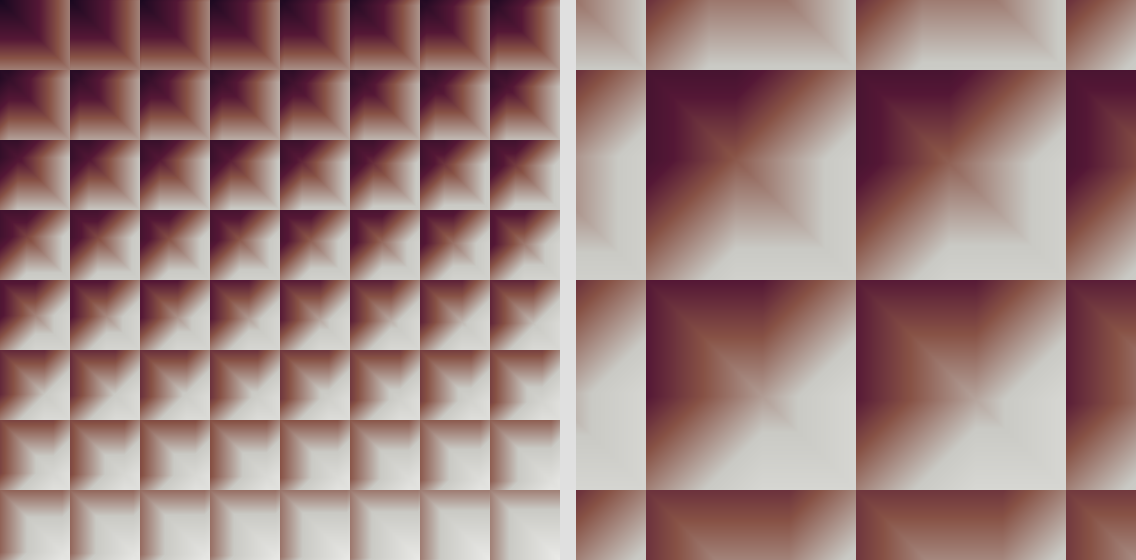
Left: the whole. Right: its middle third, enlarged.
Write a WebGL 2 fragment shader that draws this pattern.

```glsl
#version 300 es
precision highp float;

uniform vec2 u_resolution;
out vec4 fragColor;

const float CELLS = 8.0;      // repeats across and down
const int SAMPLES = 2;        // antialiasing samples per axis

// Ramp colours and the levels where they sit
const vec3 NIGHT = vec3(0.09, 0.03, 0.12);
const vec3 PLUM  = vec3(0.33, 0.09, 0.21);
const vec3 BROWN = vec3(0.53, 0.32, 0.27);
const vec3 STONE = vec3(0.79, 0.79, 0.77);
const vec3 CHALK = vec3(0.92, 0.92, 0.91);
const float PLUM_LEVEL  = 0.28;
const float BROWN_LEVEL = 0.415;
const float STONE_LEVEL = 0.64;

// Linear position of v between a and b, clamped to 0..1
float ramp(float a, float b, float v) {
  return clamp((v - a) / (b - a), 0.0, 1.0);
}

vec3 palette(float level) {
  vec3 color = mix(NIGHT, PLUM, ramp(0.0, PLUM_LEVEL, level));
  color = mix(color, BROWN, ramp(PLUM_LEVEL, BROWN_LEVEL, level));
  color = mix(color, STONE, ramp(BROWN_LEVEL, STONE_LEVEL, level));
  return mix(color, CHALK, ramp(STONE_LEVEL, 1.0, level));
}

// Midrange of a cube, cut into slices laid out row by row from the top left
float sliceLevel(vec2 uv) {
  vec2 grid = vec2(uv.x, 1.0 - uv.y) * CELLS;
  vec2 cell = clamp(floor(grid), 0.0, CELLS - 1.0);
  vec2 p = grid - cell;
  float depth = (cell.y * CELLS + cell.x) / (CELLS * CELLS - 1.0);
  float high = max(max(p.x, p.y), depth);
  float low = min(min(p.x, p.y), depth);
  return 0.5 * (high + low);
}

void main() {
  // Average subsamples to smooth the cell borders
  vec3 sum = vec3(0.0);
  for (int j = 0; j < SAMPLES; j++) {
    for (int i = 0; i < SAMPLES; i++) {
      vec2 offset = (vec2(i, j) + 0.5) / float(SAMPLES) - 0.5;
      vec2 uv = (gl_FragCoord.xy + offset) / u_resolution;
      sum += palette(sliceLevel(uv));
    }
  }
  fragColor = vec4(sum / float(SAMPLES * SAMPLES), 1.0);
}
```
